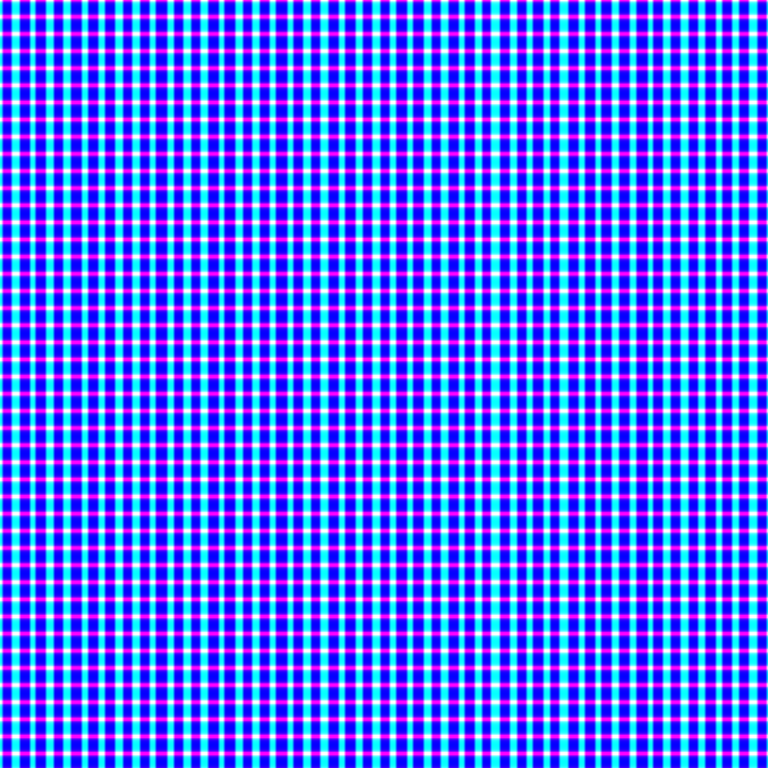
A Shadertoy shader for this pattern:

```glsl
// Woven check: uneven soft cyan columns crossed by thin glowing magenta rows on blue.

const float REPEATS = 44.82;      // periods across the canvas
const float COLUMN_PHASE = 0.94;  // first column centre, in periods
const float ROW_PHASE = 0.84;     // first row centre, in periods
const float BEAT_LENGTH = 3.6;    // columns between two narrow ones
const float BEAT_START = 15.5;    // index at which a column is narrowest
const float TAU = 6.28318;

// Random value from 0 to 1 for a stripe index
float hash11(float n) {
    n = fract(n * 0.1031);
    n *= n + 33.33;
    n *= n + n;
    return fract(n);
}

// Flat band with a smooth shoulder on each side
float softBand(float dist, float halfWidth, float softness) {
    return 1.0 - smoothstep(halfWidth - softness, halfWidth + softness, dist);
}

// Thin bright core with a soft falloff
float glowLine(float dist, float radius) {
    float ratio = dist / radius;
    return min(1.0, 1.1 / (1.0 + ratio * ratio * ratio));
}

// Half width of a column: a slow beat plus a little random wear
float columnHalfWidth(float index) {
    float beat = -cos(TAU * (index - BEAT_START) / BEAT_LENGTH);
    float wear = hash11(index + 7.0) - 0.5;
    return 0.208 + 0.035 * beat + 0.05 * wear;
}

// Column brightness, with each column nudged slightly off its centre
float columns(float x) {
    float position = x * REPEATS - COLUMN_PHASE;
    float index = floor(position + 0.5);
    float nudge = 0.06 * (hash11(index + 41.0) - 0.5);
    float dist = abs(position - index - nudge);
    return softBand(dist, columnHalfWidth(index), 0.1);
}

// Row brightness from the distance to the nearest row centre
float rows(float y) {
    float dist = abs(fract(y * REPEATS - ROW_PHASE + 0.5) - 0.5);
    return glowLine(dist, 0.125);
}

void mainImage(out vec4 fragColor, in vec2 fragCoord) {
    vec2 uv = fragCoord / iResolution.y;

    // Columns drive green and rows drive red, so crossings turn white
    fragColor = vec4(rows(uv.y), columns(uv.x), 1.0, 1.0);
}
```
